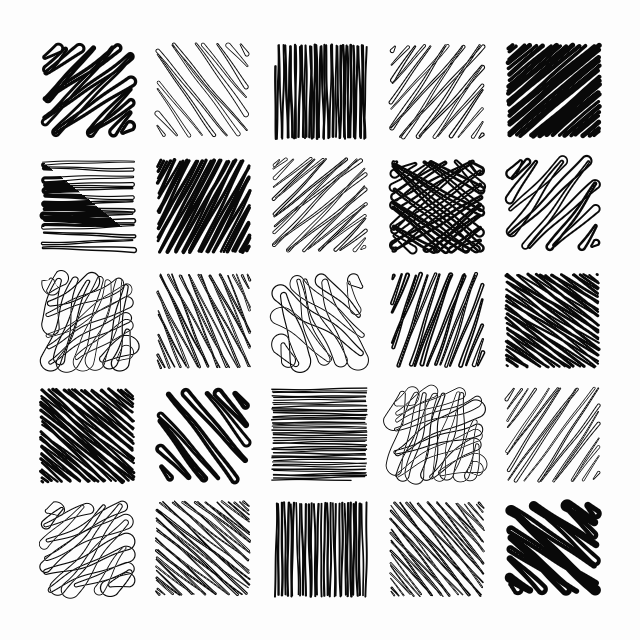
Write a WebGL 1 fragment shader that draws this pattern.

```glsl
precision highp float;
uniform vec2 u_resolution;

const float GRID = 5.0;
const vec2 PITCH = vec2(0.182, 0.179);
const float HALF_SIZE = 0.0735;
const float NUDGE = 0.005;
const float OVERHANG = 0.05;
const float OFFSET_JITTER = 0.7;
const float WOBBLE = 0.012;
const float LOOP_WOBBLE = 0.35;
const int MAX_STROKES = 48;
const int WEDGE_TILE = 5;
const vec3 PAPER = vec3(0.992);
const vec3 INK = vec3(0.035);

// Angle and spread in degrees; width and loop radius in tile half sizes.
struct Scribble { float angle, strokes, width, loop, spread; };

float hash(float n) {
  return fract(sin(n * 12.9898) * 4375.85);
}

// Hatching style of each tile, left to right from the top row.
Scribble tileStyle(int i) {
  if (i == 0) return Scribble(42.0, 13.0, 0.037, 0.09, 14.0);
  if (i == 1) return Scribble(-52.0, 13.0, 0.009, 0.05, 6.0);
  if (i == 2) return Scribble(90.0, 36.0, 0.025, 0.0, 2.0);
  if (i == 3) return Scribble(52.0, 18.0, 0.011, 0.04, 10.0);
  if (i == 4) return Scribble(40.0, 32.0, 0.046, 0.0, 1.0);
  if (i == 5) return Scribble(0.0, 14.0, 0.014, 0.045, 3.0);
  if (i == 6) return Scribble(62.0, 36.0, 0.037, 0.0, 5.0);
  if (i == 7) return Scribble(42.0, 22.0, 0.010, 0.035, 10.0);
  if (i == 8) return Scribble(0.0, 26.0, 0.027, 0.08, 90.0);
  if (i == 9) return Scribble(48.0, 12.0, 0.023, 0.10, 14.0);
  if (i == 10) return Scribble(50.0, 18.0, 0.011, 0.20, 50.0);
  if (i == 11) return Scribble(-65.0, 27.0, 0.011, 0.02, 8.0);
  if (i == 12) return Scribble(-55.0, 12.0, 0.011, 0.20, 35.0);
  if (i == 13) return Scribble(70.0, 19.0, 0.018, 0.035, 5.0);
  if (i == 14) return Scribble(-35.0, 44.0, 0.029, 0.0, 10.0);
  if (i == 15) return Scribble(-40.0, 44.0, 0.030, 0.0, 8.0);
  if (i == 16) return Scribble(-50.0, 9.0, 0.042, 0.07, 6.0);
  if (i == 17) return Scribble(0.0, 42.0, 0.015, 0.0, 1.5);
  if (i == 18) return Scribble(50.0, 19.0, 0.010, 0.20, 60.0);
  if (i == 19) return Scribble(55.0, 18.0, 0.009, 0.03, 6.0);
  if (i == 20) return Scribble(35.0, 15.0, 0.011, 0.18, 35.0);
  if (i == 21) return Scribble(-40.0, 34.0, 0.011, 0.018, 8.0);
  if (i == 22) return Scribble(90.0, 31.0, 0.023, 0.0, 2.0);
  if (i == 23) return Scribble(-50.0, 34.0, 0.011, 0.015, 8.0);
  return Scribble(-38.0, 13.0, 0.055, 0.07, 16.0);
}

// Layered sines that bend a pen stroke along its length.
float handWobble(float x, float phase) {
  return sin(x * 1.9 + phase) + 0.4 * sin(x * 4.7 + phase * 2.3);
}

// Distance to hairpin strokes running from edge to edge of the tile.
float scribbleDistance(vec2 p, Scribble s, float seed) {
  float nearest = 10.0;
  float box = 1.0 - s.loop * 0.75 - s.width;
  for (int i = 0; i < MAX_STROKES; i++) {
    float k = float(i);
    if (k >= s.strokes) break;
    float id = seed + k;
    float side = mod(k, 2.0);
    float lean = s.spread * (side - 0.5) * mix(0.6, 1.0, hash(id + 0.17));
    float angle = radians(s.angle + lean) + 0.002;
    vec2 along = vec2(cos(angle), sin(angle));
    vec2 across = vec2(-along.y, along.x);

    // Chord of the square at this stroke's offset.
    float reach = box * (abs(across.x) + abs(across.y));
    float slot = k + 0.5 + OFFSET_JITTER * (hash(id + 0.31) - 0.5);
    float offset = reach * (2.0 * slot / s.strokes - 1.0);
    vec2 a = (-box - across * offset) / along;
    vec2 b = (box - across * offset) / along;
    vec2 low = min(a, b);
    vec2 high = max(a, b);
    float start = max(low.x, low.y) + OVERHANG * (hash(id + 0.43) - 0.5);
    float end = min(high.x, high.y) + OVERHANG * (hash(id + 0.59) - 0.5);
    if (start >= end) continue;

    // Tapered capsule outline: a narrow tip at one end, a loop at the other.
    float x = dot(p, along);
    float bend = WOBBLE + LOOP_WOBBLE * s.loop * s.loop * 4.0;
    float y = dot(p, across) - offset;
    y -= bend * handWobble(x, 6.283 * hash(id + 0.71));
    float t = clamp((x - start) / (end - start), 0.0, 1.0);
    float radius = s.loop * mix(0.55, 1.15, hash(id + 0.83));
    radius *= mix(0.3, 1.0, mix(t, 1.0 - t, side));
    float spine = length(vec2(x - clamp(x, start, end), y));
    float width = s.width * mix(0.75, 1.2, hash(id + 0.97));
    nearest = min(nearest, abs(spine - radius) - width);
  }
  return nearest;
}

void main() {
  vec2 uv = gl_FragCoord.xy / u_resolution;
  vec2 grid = (uv - 0.5) / PITCH + 0.5 * GRID;
  vec2 cell = clamp(floor(grid), 0.0, GRID - 1.0);
  float index = (GRID - 1.0 - cell.y) * GRID + cell.x;
  int tile = int(index + 0.5);

  // Tile coordinates from -1 to 1, slightly off the grid.
  vec2 shift = NUDGE * (vec2(hash(index + 3.1), hash(index + 7.7)) - 0.5);
  vec2 p = ((grid - cell - 0.5) * PITCH - shift) / HALF_SIZE;
  float pixel = 1.0 / (HALF_SIZE * min(u_resolution.x, u_resolution.y));

  float ink = 0.0;
  if (max(abs(p.x), abs(p.y)) < 1.2) {
    Scribble style = tileStyle(tile);
    // Heavier strokes under a falling diagonal.
    if (tile == WEDGE_TILE && p.y > -0.45 && p.y < 0.13 - 0.82 * p.x) style.width *= 2.8;
    float d = scribbleDistance(p, style, index * 51.0);
    ink = clamp(0.5 - d / pixel, 0.0, 1.0);
  }
  gl_FragColor = vec4(mix(PAPER, INK, ink), 1.0);
}
```
